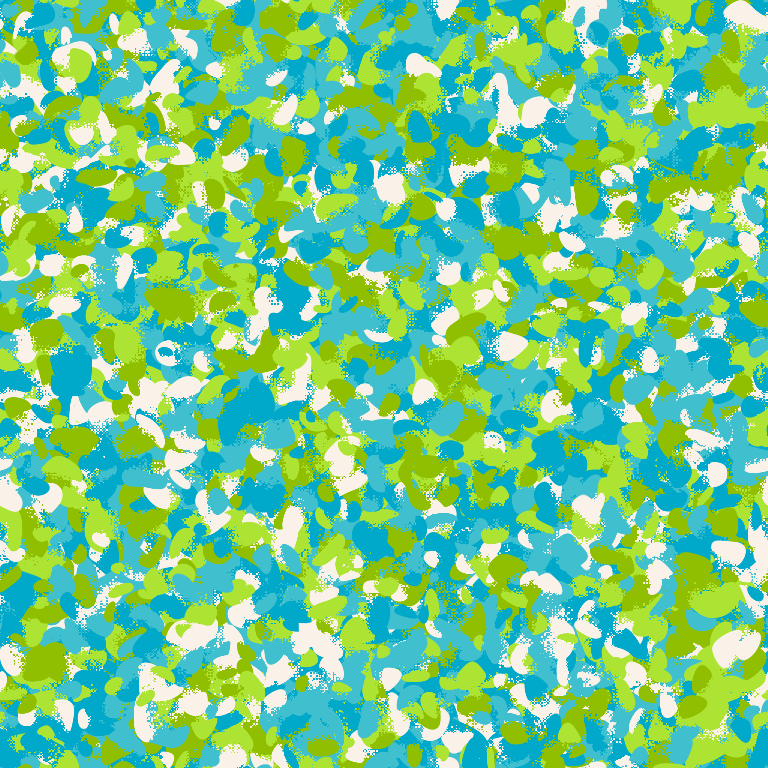
Reproduce this pattern procedurally as a Shadertoy shader.

```glsl
const vec3 DEEP_BLUE  = vec3(0.00, 0.66, 0.79);
const vec3 LIGHT_BLUE = vec3(0.25, 0.75, 0.81);
const vec3 LIME       = vec3(0.68, 0.89, 0.20);
const vec3 OLIVE      = vec3(0.56, 0.75, 0.00);
const vec3 CREAM      = vec3(0.98, 0.95, 0.91);

// Upper bounds of the cumulative shares; cream takes the rest
const vec4 SHARES = vec4(0.20, 0.42, 0.64, 0.83);

const int   LAYERS       = 6;
const float FIRST_CELLS  = 12.0;   // must be a multiple of 3
const float CELL_STEP    = 3.0;    // must be a multiple of 3
const vec2  RADIUS_RANGE = vec2(0.28, 0.62);
const float STIPPLE      = 0.62;   // depth of the grainy side, in cells
const float RAGGEDNESS   = 0.55;
const float GRAIN_CELLS  = 512.0;
const float WARP_CELLS   = 26.0;
const float WARP_AMOUNT  = 0.022;
const float RAGGED_CELLS = 80.0;
const float TAU          = 6.2831853;

vec3 hash3(vec2 cell, float seed) {
    uvec3 v = uvec3(ivec3(cell, seed)) * 1664525u + 1013904223u;
    v.x += v.y * v.z; v.y += v.z * v.x; v.z += v.x * v.y;
    v ^= v >> 16u;
    v.x += v.y * v.z; v.y += v.z * v.x; v.z += v.x * v.y;
    return vec3(v >> 8u) / 16777216.0;
}

// Smooth noise in three channels, wrapping after the given number of cells
vec3 tileNoise(vec2 uv, float cells, float seed) {
    vec2 p = uv * cells, i = floor(p), f = fract(p);
    vec2 a = mod(i, cells), b = mod(i + 1.0, cells);
    f = f * f * (3.0 - 2.0 * f);
    return mix(mix(hash3(a, seed), hash3(vec2(b.x, a.y), seed), f.x),
               mix(hash3(vec2(a.x, b.y), seed), hash3(b, seed), f.x), f.y);
}

vec3 pickColour(float t) {
    if (t < SHARES.x) return DEEP_BLUE;
    if (t < SHARES.y) return LIGHT_BLUE;
    if (t < SHARES.z) return LIME;
    if (t < SHARES.w) return OLIVE;
    return CREAM;
}

// Paints one layer of scattered blobs, crisp on one side and stippled on the other
vec3 paintLayer(vec3 colour, vec2 uv, float cells, float seed, float grain, float ragged) {
    vec2 p = uv * cells, home = floor(p);
    float pixel = cells / min(iResolution.x, iResolution.y);

    // Visiting cells by their index modulo 3 keeps one paint order everywhere
    for (int k = 0; k < 9; k++) {
        vec2 turn = vec2(k % 3, k / 3);
        vec2 cell = home + mod(turn - home + 1.0, 3.0) - 1.0;
        vec2 id = mod(cell, cells);
        vec3 place = hash3(id, seed);
        vec3 look = hash3(id, seed + 50.0);

        vec2 delta = p - cell - 0.5 - 0.8 * (place.xy - 0.5);
        float angle = TAU * place.z;
        vec2 axis = vec2(cos(angle), sin(angle));
        vec2 local = vec2(dot(delta, axis), dot(delta, vec2(-axis.y, axis.x)));
        float stretch = mix(0.75, 1.3, look.z);
        float reach = length(local * vec2(stretch, 1.0 / stretch));

        float radius = mix(RADIUS_RANGE.x, RADIUS_RANGE.y, look.y);
        float facing = local.x / max(length(local), 0.001);
        float soft = STIPPLE * smoothstep(-0.1, 0.8, facing)
                   * smoothstep(0.0, 0.2, reach);
        float depth = radius - reach - soft * (grain + RAGGEDNESS * (ragged - 0.5));
        colour = mix(colour, pickColour(look.x), smoothstep(-0.5 * pixel, 0.5 * pixel, depth));
    }
    return colour;
}

void mainImage(out vec4 fragColor, in vec2 fragCoord) {
    vec2 uv = fragCoord / iResolution.xy;
    vec2 grainCell = floor(uv * GRAIN_CELLS);
    float checker = mod(grainCell.x + grainCell.y, 2.0);
    vec3 colour = DEEP_BLUE;

    for (int i = 0; i < LAYERS; i++) {
        float seed = float(i) + 1.0;
        vec2 warp = tileNoise(uv, WARP_CELLS, seed + 100.0).xy - 0.5;
        float ragged = tileNoise(uv, RAGGED_CELLS, seed + 200.0).x;

        // A faint checker spaces the dots more evenly than plain noise
        float grain = mix(hash3(grainCell, seed + 300.0).x, checker, 0.25);
        colour = paintLayer(colour, uv + WARP_AMOUNT * warp,
                            FIRST_CELLS + CELL_STEP * float(i), seed, grain, ragged);
    }
    fragColor = vec4(colour, 1.0);
}
```
